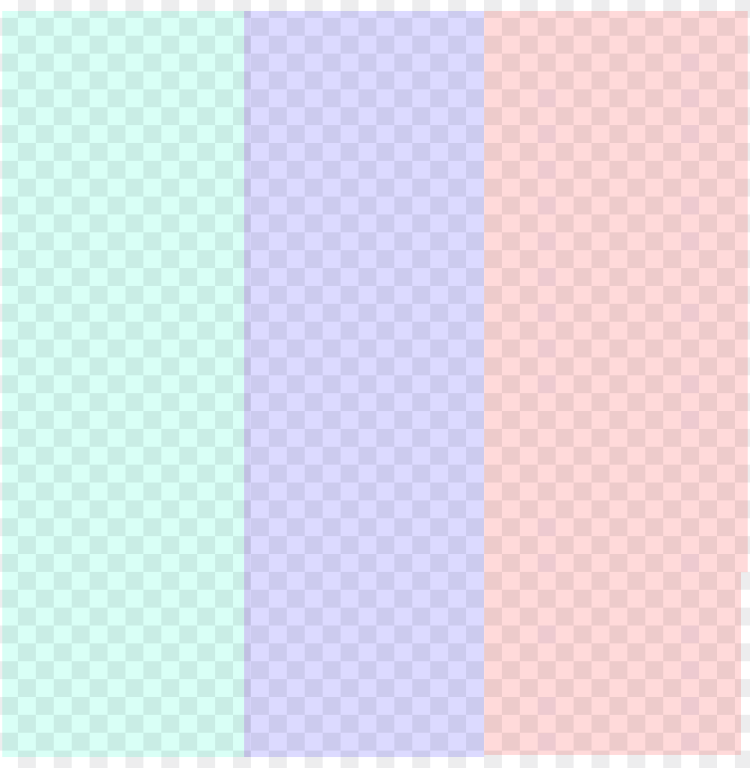
Give the GLSL for this background, as a WebGL 2 fragment shader.

```glsl
#version 300 es
precision highp float;
// Three translucent pastel stripes laid over a pale checkerboard.

uniform vec2 u_resolution;
out vec4 fragColor;

// Lengths are fractions of the canvas, measured from its upper left corner.
const vec2 CELL = vec2(0.0239, 0.02327);
const vec3 PAPER = vec3(1.0);
const vec3 CHECK_SHADE = vec3(0.928, 0.93, 0.932);

const vec3 MINT = vec3(0.85, 1.0, 0.963);
const vec3 LAVENDER = vec3(0.863, 0.855, 1.0);
const vec3 PINK = vec3(1.0, 0.855, 0.853);
const vec3 OVERLAP_TINT = vec3(0.945, 0.945, 0.953);
const vec3 MAUVE_TINT = vec3(1.0, 0.995, 1.025);

const float TOP = 0.0143;
const float BOTTOM = 0.9857;
const float PINK_BOTTOM = 0.983;
const float MINT_LEFT = 0.003;
const float LAVENDER_LEFT = 0.3255;
const float OVERLAP_RIGHT = 0.334;
const float PINK_LEFT = 0.6455;
const float PINK_RIGHT = 0.988;
const float PINK_FLAP_RIGHT = 0.997;
const float PINK_FLAP_BOTTOM = 0.745;
const float PI = 3.14159;

float hash(vec2 cell) {
    return fract(sin(dot(cell, vec2(12.9898, 78.233))) * 43758.5453);
}

// Pixel coverage of an axis-aligned rectangle.
float boxMask(vec2 p, vec2 lo, vec2 hi, vec2 pixel) {
    vec2 inside = clamp((p - lo) / pixel + 0.5, 0.0, 1.0)
                * clamp((hi - p) / pixel + 0.5, 0.0, 1.0);
    return inside.x * inside.y;
}

// Smooth checkerboard: 0 on light cells, 1 on shaded ones.
float checker(vec2 p, vec2 pixel) {
    vec2 wave = sin(PI * p / CELL) / (0.5 * PI * pixel / CELL);
    wave = clamp(wave, -1.0, 1.0);
    return 0.5 - 0.5 * wave.x * wave.y;
}

void main() {
    vec2 pixel = 1.0 / u_resolution;
    vec2 p = gl_FragCoord.xy * pixel;
    p.y = 1.0 - p.y;

    // Stripe coverage, with a narrow flap on the right of the pink one
    float mint = boxMask(p, vec2(MINT_LEFT, TOP), vec2(OVERLAP_RIGHT, BOTTOM), pixel);
    float lavender = boxMask(p, vec2(LAVENDER_LEFT, TOP), vec2(PINK_LEFT, BOTTOM), pixel);
    float pink = boxMask(p, vec2(PINK_LEFT, TOP), vec2(PINK_RIGHT, PINK_BOTTOM), pixel);
    float flap = boxMask(p, vec2(PINK_RIGHT, TOP),
                         vec2(PINK_FLAP_RIGHT, PINK_FLAP_BOTTOM), pixel);
    pink = min(pink + flap, 1.0);

    vec3 tint = mix(PAPER, MINT, mint);
    tint = mix(tint, LAVENDER, lavender);
    tint = mix(tint, PINK, pink);
    tint *= mix(PAPER, OVERLAP_TINT, mint * lavender);

    // Faint mauve cast on some shaded cells in every eighth pink column
    float shaded = checker(p, pixel);
    vec2 cell = floor(p / CELL);
    float mauve = step(abs(mod(cell.x, 8.0) - 6.0), 0.5) * step(0.4, hash(cell));
    tint *= mix(PAPER, MAUVE_TINT, mauve * shaded * pink);

    fragColor = vec4(tint * mix(PAPER, CHECK_SHADE, shaded), 1.0);
}
```
